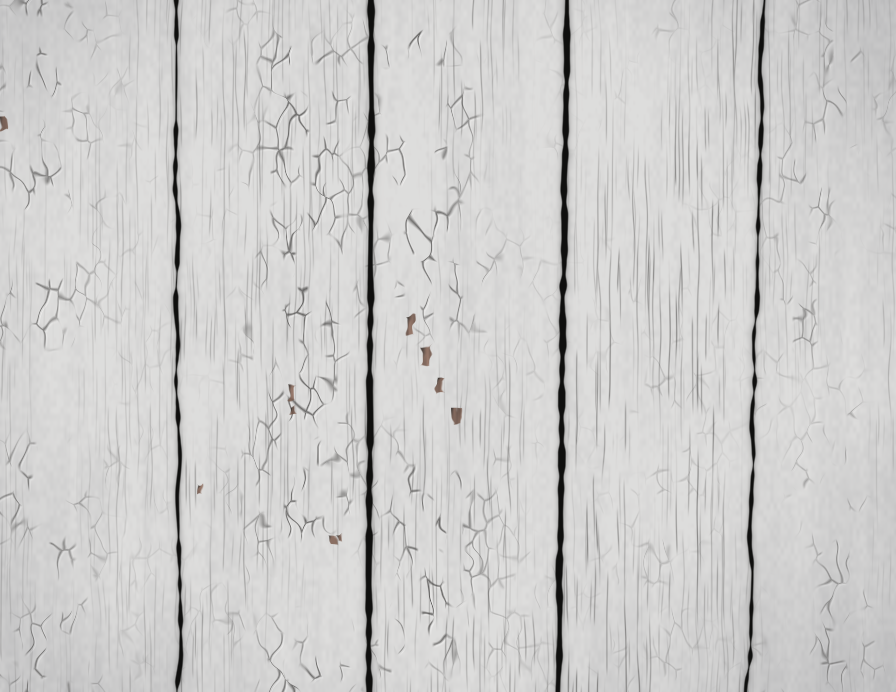
A Shadertoy shader for this texture:

```glsl
// Weathered white-painted vertical boards with dark gaps, grain splits, flaking cracks and bare chips.

const vec3 PAINT = vec3(0.868, 0.866, 0.862);
const vec3 PAINT_SHADE = vec3(0.73, 0.73, 0.735);
const vec3 CRACK = vec3(0.30, 0.295, 0.29);
const vec3 GAP = vec3(0.06, 0.06, 0.055);
const vec3 BARE_WOOD = vec3(0.43, 0.32, 0.27);

const int GAPS = 4;
const float FIRST_GAP = 0.196;      // at the top edge
const float GAP_PITCH = 0.2185;
const float TOP = 0.773;
const float THIN_GAP = 0.0017;      // half widths
const float THICK_GAP = 0.0031;
const int CHIPS = 10;
const int CLUSTERED_CHIPS = 4;

// Wear of each board, left to right
const float FLAKE_CENTRE[5] = float[5](0.04, 0.34, 0.48, 0.74, 0.92);
const float FLAKE_AMOUNT[5] = float[5](0.75, 0.9, 0.95, 0.25, 0.6);
const float GRAIN_AMOUNT[5] = float[5](0.38, 0.6, 0.65, 0.9, 0.4);

float hash(vec2 p) {
    vec3 q = fract(p.xyx * 0.1031);
    q += dot(q, q.yzx + 33.33);
    return fract((q.x + q.y) * q.z);
}

float noise(vec2 p) {
    vec2 i = floor(p), f = fract(p);
    f = f * f * (3.0 - 2.0 * f);
    return mix(mix(hash(i), hash(i + vec2(1, 0)), f.x),
               mix(hash(i + vec2(0, 1)), hash(i + vec2(1, 1)), f.x), f.y);
}

// Soft filled shape from a signed distance
float fill(float d, float soft) {
    return 1.0 - smoothstep(-soft, soft, d);
}

// Difference of the two nearest cell distances: zero on cell borders
float cellBorder(vec2 p) {
    vec2 id = floor(p), f = fract(p);
    float near = 9.0, second = 9.0;
    for (int y = -1; y <= 1; y++)
    for (int x = -1; x <= 1; x++) {
        vec2 o = vec2(x, y), c = id + o;
        float d = length(o + vec2(hash(c), hash(c + 57.0)) - f);
        second = min(second, max(near, d));
        near = min(near, d);
    }
    return second - near;
}

// Broken outlines of curling paint flakes
float flakeCracks(vec2 p, float soft) {
    vec2 q = p + 0.012 * vec2(noise(p * 55.0), noise(p * 55.0 + 31.0));
    float d = cellBorder(q * vec2(58.0, 31.0)) / 80.0;
    float broken = smoothstep(0.48, 0.72, noise(p * vec2(65.0, 38.0) + 9.0));
    return fill(d - 0.0008, soft + 0.0003) * broken;
}

// Short vertical splits, one wandering line per column
float grain(vec2 p, float columns, float soft) {
    float x = (p.x + 0.004 * noise(p * vec2(25.0, 20.0))) * columns;
    float id = floor(x);
    float d = abs(fract(x) - 0.3 - 0.4 * hash(vec2(id, 3.0))) / columns;
    float present = smoothstep(0.54, 0.83, noise(vec2(id * 7.3, p.y * 17.0 + id)));
    return fill(d - 0.0006, soft + 0.0003) * present;
}

void mainImage(out vec4 fragColor, in vec2 fragCoord) {
    vec2 p = fragCoord / iResolution.x;
    float soft = 0.7 / iResolution.x;

    // Gaps between boards: ragged, slightly leaning
    int board = 0;
    float gapDist = 1.0;
    for (int k = 0; k < GAPS; k++) {
        float n = float(k);
        bool thick = k == 1 || k == 2;
        float lean = (0.004 - 0.007 * n) * (1.0 - p.y / TOP);
        float wobble = (noise(vec2(n * 19.0, p.y * 23.0)) - 0.5) * (thick ? 0.002 : 0.005);
        float ragged = (noise(vec2(n * 31.0, p.y * 75.0)) - 0.5) * 0.0024;
        float x = p.x - FIRST_GAP - GAP_PITCH * n - lean - wobble;
        gapDist = min(gapDist, abs(x) - (thick ? THICK_GAP : THIN_GAP) - ragged);
        if (x > 0.0) board = k + 1;
    }

    // Paint tone: streaks, blotches and darker corners
    float streak = noise(p * vec2(110.0, 5.0)) - 0.5;
    float blotch = noise(p * 9.0) - 0.5;
    float speckle = noise(p * vec2(260.0, 140.0)) - 0.5;
    vec2 centred = (p - vec2(0.47, 0.4)) / vec2(0.53, 0.42);
    float vignette = smoothstep(0.45, 1.9, dot(centred, centred));
    float shade = 0.06 + 0.72 * vignette + 0.22 * streak + 0.2 * blotch + 0.25 * speckle;
    vec3 color = mix(PAINT, PAINT_SHADE, clamp(shade, 0.0, 1.0));

    // Grain splits
    float split = max(grain(p, 125.0, soft), 0.7 * grain(p + 0.37, 210.0, soft));
    float grainPatch = smoothstep(0.15, 0.65, noise(p * vec2(18.0, 4.0) + 5.0));
    color = mix(color, CRACK, 0.7 * split * grainPatch * GRAIN_AMOUNT[board]);

    // Flakes: dark crack with a lit lip beside it
    float band = exp(-pow((p.x - FLAKE_CENTRE[board]) / 0.06, 2.0));
    float patches = smoothstep(0.25, 0.6, noise(p * vec2(19.0, 9.0) + 2.0));
    float flaking = FLAKE_AMOUNT[board] * patches * (0.15 + 0.85 * band);
    color += 0.07 * flaking * flakeCracks(p + vec2(-0.0018, 0.0018), soft);
    color = mix(color, CRACK, 0.9 * flaking * flakeCracks(p, soft));

    // Chips down to bare wood, shadowed at the upper left
    for (int i = 0; i < CHIPS; i++) {
        float n = float(i);
        bool clustered = i < CLUSTERED_CHIPS;
        vec2 spot = vec2(hash(vec2(n, 11.0)), TOP * hash(vec2(n, 23.0)));
        vec2 centre = clustered ? vec2(0.458 + 0.017 * n, 0.41 - 0.034 * n) : spot;
        vec2 size = (clustered ? vec2(0.006, 0.012) : vec2(0.003, 0.007)) * (0.6 + 0.5 * hash(vec2(n, 5.0)));
        vec2 q = p - centre + 0.007 * (vec2(noise(p * 130.0), noise(p * 130.0 + 17.0)) - 0.5);
        q.x += 0.25 * q.y * (hash(vec2(n, 41.0)) - 0.5);
        vec2 e = abs(q) - size;
        float chip = fill(max(e.x, e.y), soft + 0.0004);
        float shadow = smoothstep(0.2, 1.3, (q.y / size.y - q.x / size.x) * 0.7);
        vec3 wood = BARE_WOOD * (0.8 + 0.5 * noise(p * vec2(400.0, 60.0)));
        color = mix(color, mix(wood, GAP, 0.75 * shadow), 0.85 * chip);
    }

    // Soft shadow along the gaps, then the gaps themselves
    color *= 1.0 - 0.22 * exp(-max(gapDist, 0.0) / 0.0025);
    color = mix(color, GAP, fill(gapDist, soft + 0.0003));
    fragColor = vec4(clamp(color, 0.0, 1.0), 1.0);
}
```
